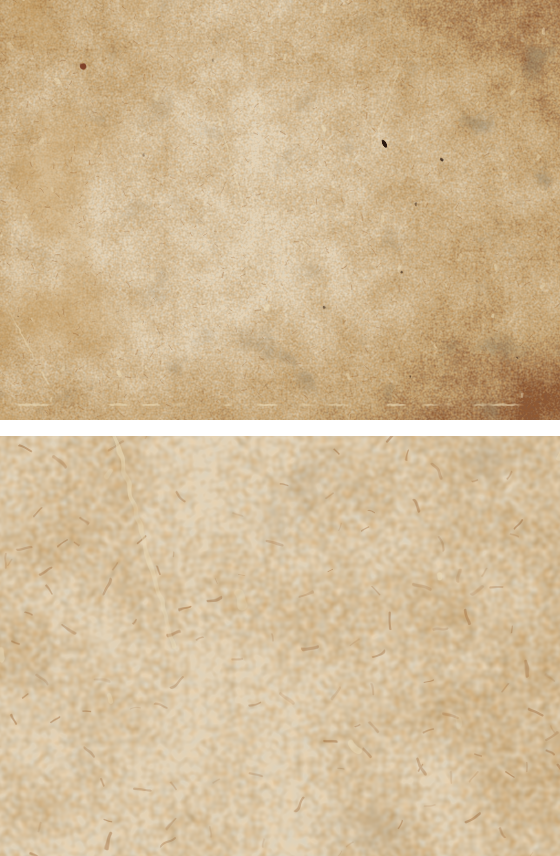
Top, the full canvas; bottom, a detail of the centre.
Write a WebGL 1 fragment shader that draws this texture.

```glsl
precision highp float;

uniform vec2 u_resolution;

// Paper tones, from burnt edge to bleached centre
const vec3 BURNT = vec3(0.55, 0.35, 0.21);
const vec3 TAN = vec3(0.76, 0.63, 0.44);
const vec3 CREAM = vec3(0.875, 0.805, 0.69);

// Stains and marks
const vec3 OCHRE = vec3(0.74, 0.56, 0.30);
const vec3 MILDEW = vec3(0.52, 0.47, 0.38);
const vec3 FIBRE = vec3(0.60, 0.39, 0.20);
const vec3 CHALK = vec3(0.92, 0.86, 0.72);
const vec3 INK = vec3(0.16, 0.09, 0.06);
const vec3 RUST = vec3(0.45, 0.18, 0.10);

const float BASE_TONE = 0.82;
const float CLOUD_AMOUNT = 0.36;
const float MOTTLE_AMOUNT = 0.30;
const float GRAIN_AMOUNT = 0.20;
const float GRAIN_SCALE = 190.0;
const float CHROMA_AMOUNT = 0.03;
const vec2 BLOT_CENTRE = vec2(0.198, 0.842);
const vec2 SEED_CENTRE = vec2(0.915, 0.658);
const float DASH_HEIGHT = 0.036;

vec2 rand2(vec2 p) {
  vec3 q = fract(p.xyx * vec3(0.1031, 0.1030, 0.0973));
  q += dot(q, q.yzx + 33.33);
  return fract((q.xx + q.yz) * q.zy);
}

float corner(vec2 cell, vec2 offset) {
  return dot(rand2(cell) * 2.0 - 1.0, offset);
}

// Gradient noise, roughly -1 to 1
float noise(vec2 p) {
  p += 100.0;
  vec2 c = floor(p), f = fract(p);
  vec2 u = f * f * f * (f * (f * 6.0 - 15.0) + 10.0);
  vec2 e = vec2(1.0, 0.0);
  float low = mix(corner(c, f), corner(c + e, f - e), u.x);
  float high = mix(corner(c + e.yx, f - e.yx), corner(c + 1.0, f - 1.0), u.x);
  return 1.6 * mix(low, high, u.y);
}

float fbm(vec2 p) {
  float sum = 0.0, gain = 0.5;
  for (int i = 0; i < 5; i++) {
    sum += gain * noise(p);
    p = mat2(1.6, 1.2, -1.2, 1.6) * p + 7.3;
    gain *= 0.5;
  }
  return sum;
}

float capsule(vec2 d, vec2 halfSize) {
  return length(vec2(max(abs(d.x) - halfSize.x, 0.0), d.y)) - halfSize.y;
}

float fill(float dist) {
  float soft = 0.8 / u_resolution.y;
  return 1.0 - smoothstep(-soft, soft, dist);
}

// Short strokes scattered over a grid of cells
float marks(vec2 p, float cells, float density, vec2 size, float spread, float seed) {
  vec2 home = floor(p * cells);
  float cover = 0.0;
  for (int j = -1; j <= 1; j++) {
    for (int i = -1; i <= 1; i++) {
      vec2 cell = home + vec2(float(i), float(j)) + seed;
      vec2 shape = rand2(cell + 17.0), chance = rand2(cell + 41.0);
      vec2 d = p - (cell - seed + rand2(cell)) / cells;
      float a = 1.57 + (shape.x - 0.5) * spread;
      d = vec2(dot(d, vec2(cos(a), sin(a))), dot(d, vec2(-sin(a), cos(a))));
      float ink = fill(capsule(d, size * mix(0.4, 1.3, shape.y)));
      cover = max(cover, ink * step(chance.x, density) * mix(0.3, 1.0, chance.y));
    }
  }
  return cover;
}

// Long thin scratches, worn away in places
float scratches(vec2 p) {
  float cover = 0.0;
  for (int i = 0; i < 4; i++) {
    float n = float(i);
    vec2 d = p - vec2(mod(0.55 + 0.85 * n, 1.333), fract(0.615 + 0.56 * n));
    vec2 along = normalize(vec2(0.28 + 0.32 * n * sin(2.2 * n), -1.0));
    d = vec2(dot(d, along), dot(d, vec2(-along.y, along.x)));
    float line = fill(capsule(d, vec2(0.12 - 0.015 * n, 0.0018)));
    float wear = smoothstep(-0.35, 0.25, noise(vec2(d.x * 35.0, n * 5.3)));
    cover = max(cover, line * mix(0.25, 0.85, wear) * (1.0 - 0.15 * n));
  }
  return cover;
}

void main() {
  vec2 p = gl_FragCoord.xy / u_resolution.y;
  vec2 rough = p + 0.002 * vec2(noise(p * 90.0), noise(p * 90.0 + 31.0));
  float clouds = fbm(p * 2.5);

  // Broad light and shade
  float right = smoothstep(0.7, 1.3, p.x + 0.2 * clouds);
  float bottom = 1.0 - smoothstep(-0.02, 0.26, p.y + 0.15 * clouds);
  float tone = BASE_TONE - 0.27 * right - bottom * (0.16 + 0.22 * p.x);
  tone -= 0.17 * smoothstep(0.6, 1.0, p.y) + 0.15 * exp(-p.x * 35.0);
  tone += 0.08 * exp(-7.0 * dot(p - vec2(0.57, 0.43), p - vec2(0.57, 0.43)));

  // Clouding, mottle, weave and grain
  tone += CLOUD_AMOUNT * clouds + MOTTLE_AMOUNT * fbm(p * 14.0);
  tone += 0.04 * noise(p * vec2(42.0, 4.0));
  tone += GRAIN_AMOUNT * (noise(p * GRAIN_SCALE) + 0.65 * noise(p * GRAIN_SCALE * 0.5));
  tone = clamp(tone, 0.0, 1.05);
  vec3 color = mix(BURNT, TAN, min(tone * 2.0, 1.0));
  color = mix(color, CREAM, max(tone * 2.0 - 1.0, 0.0));
  color += CHROMA_AMOUNT * noise(p * GRAIN_SCALE * 0.8 + 9.0) * vec3(1.0, 0.0, -1.0);

  // Ochre stains on the left, grey mildew elsewhere
  float ochre = smoothstep(0.0, 0.4, fbm(p * 3.2 + 4.0) + 0.1) * (1.0 - smoothstep(0.1, 0.5, p.x));
  color = mix(color, OCHRE, 0.4 * ochre);
  float mildew = smoothstep(0.14, 0.5, fbm(p * 9.0 + 20.0)) * (0.4 + 0.6 * max(right, bottom));
  color = mix(color, MILDEW, 0.4 * mildew);

  // Fibres, chalky flecks, scratches and the broken line at the foot
  color = mix(color, FIBRE, 0.45 * marks(rough, 42.0, 0.45, vec2(0.005, 0.0009), 6.28, 3.0));
  color = mix(color, CHALK, 0.65 * marks(rough, 13.0, 0.35, vec2(0.004, 0.0035), 1.6, 60.0));
  color = mix(color, CHALK, 0.7 * scratches(rough));
  float dashes = fill(abs(rough.y - DASH_HEIGHT) - 0.0025) * smoothstep(0.0, 0.3, noise(vec2(p.x * 17.0, 2.5)));
  color = mix(color, CHALK, 0.6 * dashes);

  // Dark specks, one rust blot and one seed
  color = mix(color, INK, 0.85 * marks(rough, 8.0, 0.14, vec2(0.001, 0.0022), 6.28, 90.0));
  color = mix(color, RUST, 0.85 * fill(length(rough - BLOT_CENTRE) - 0.008));
  vec2 husk = rough - SEED_CENTRE;
  husk.x += 0.4 * husk.y;
  color = mix(color, INK, fill(length(husk * vec2(1.8, 1.0)) - 0.009));

  gl_FragColor = vec4(color, 1.0);
}
```
